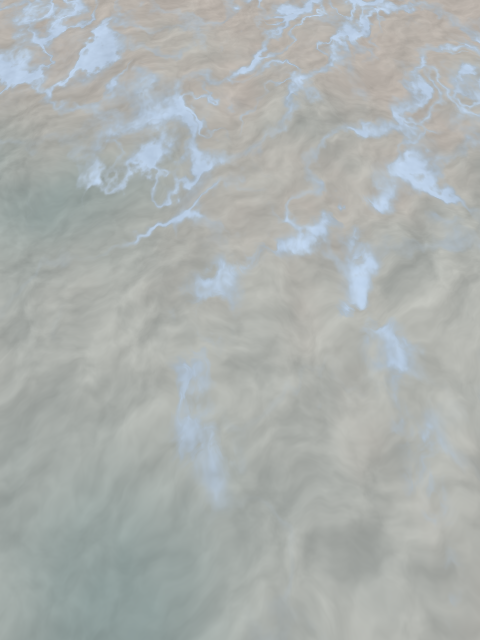
Give the GLSL for this texture, as a WebGL 1 fragment shader.

```glsl
precision highp float;
// Shallow sea water over pale sand, with lacy foam thickening towards the top.

uniform vec2 u_resolution;

const vec3 SAND_LIGHT = vec3(0.715, 0.722, 0.700);
const vec3 SAND_DARK  = vec3(0.635, 0.650, 0.635);
const vec3 SAND_WARM  = vec3(0.725, 0.690, 0.660);
const vec3 WATER_DEEP = vec3(0.540, 0.605, 0.600);
const vec3 FOAM_THIN  = vec3(0.675, 0.730, 0.780);
const vec3 FOAM_THICK = vec3(0.735, 0.815, 0.910);

const float HORIZON = 1.65;       // height at which the perspective converges
const float FOAM_SCALE = 4.6;     // cells of the foam net
const float FOAM_WARP = 0.75;     // how strongly the net is bent
const float RIPPLE_SCALE = 13.0;  // cells of the sand ripples
const float RIPPLE_RELIEF = 0.15; // light and shade on the ripples
const float STREAM_WIDTH = 0.045; // half width of the long foam trails

vec2 hashGradient(vec2 cell) {
  vec3 h = fract(cell.xyx * vec3(0.1031, 0.1030, 0.0973));
  h += dot(h, h.yzx + 33.33);
  float angle = 6.28318 * fract((h.x + h.y) * h.z);
  return vec2(cos(angle), sin(angle));
}

float gradientNoise(vec2 p) {
  vec2 i = floor(p), f = fract(p);
  vec2 u = f * f * f * (f * (f * 6.0 - 15.0) + 10.0);
  vec2 e = vec2(1.0, 0.0);
  float low  = mix(dot(hashGradient(i), f),
                   dot(hashGradient(i + e), f - e), u.x);
  float high = mix(dot(hashGradient(i + e.yx), f - e.yx),
                   dot(hashGradient(i + 1.0), f - 1.0), u.x);
  return 1.4 * mix(low, high, u.y);
}

float fbm(vec2 p) {
  float sum = 0.0, amplitude = 0.5;
  for (int i = 0; i < 5; i++) {
    sum += amplitude * gradientNoise(p);
    p = mat2(1.6, 1.2, -1.2, 1.6) * p + 7.3;
    amplitude *= 0.5;
  }
  return sum;
}

// Bright crest along the zero line of the noise.
float vein(float n, float width) {
  return exp(-n * n / (width * width));
}

// Long trail of foam running down the beach around x = centre.
float stream(float x, float centre, float width) {
  return vein(x - centre, width);
}

void main() {
  vec2 uv = gl_FragCoord.xy / u_resolution.y;
  uv.x += 0.375 - 0.5 * u_resolution.x / u_resolution.y;

  // Ground plane: features shrink and flatten with height.
  float nearness = HORIZON - uv.y;
  vec2 ground = vec2(uv.x - 0.375, 0.9) / nearness;
  vec2 bend = vec2(fbm(ground * 5.0 + 3.1), fbm(ground * 5.0 + 17.7));
  vec2 fineBend = vec2(fbm(ground * 16.0 + 41.0), fbm(ground * 16.0 + 63.0));

  // Sand seen through water, with diagonal ripples lit from above.
  vec2 ripple = mat2(0.85, -0.55, 0.6, 1.5) * ground * RIPPLE_SCALE + 1.3 * bend;
  float height = fbm(ripple);
  float relief = height - fbm(ripple + vec2(-0.08, 0.22));
  float tone = 0.62 + 0.9 * fbm(ground * 6.0 + 90.0) + 0.55 * height;
  vec3 colour = mix(SAND_DARK, SAND_LIGHT, smoothstep(0.05, 0.95, tone));
  float warmth = smoothstep(0.5, 1.0, uv.y + 0.5 * bend.x) * 0.75
               + 0.3 * smoothstep(0.0, 0.4, bend.y);
  colour = mix(colour, SAND_WARM, clamp(warmth, 0.0, 0.85));

  // Greener, deeper water at the lower left and below the left foam edge.
  vec2 fromCorner = (uv - vec2(0.16, 0.02)) / vec2(0.24, 0.28);
  vec2 fromPool = (uv - vec2(0.03, 0.70)) / vec2(0.24, 0.12);
  float deep = exp(-dot(fromCorner, fromCorner)) + 0.8 * exp(-dot(fromPool, fromPool));
  colour = mix(colour, WATER_DEEP, clamp(deep * (0.8 + 0.9 * bend.y), 0.0, 0.9));
  colour *= 1.0 + RIPPLE_RELIEF * relief;

  // Net of foam, dense at the top and open near the bottom.
  vec2 net = ground * FOAM_SCALE + FOAM_WARP * bend + 0.22 * fineBend;
  float coarse = gradientNoise(net * vec2(1.0, 1.25) + 5.0);
  float fine = gradientNoise(net * 2.1 + 0.5 * bend + 31.0);
  float patches = smoothstep(-0.25, 0.3, fbm(ground * 4.0 + 55.0));
  float shore = 0.66 - 0.16 * smoothstep(0.1, 0.45, uv.x);
  float cover = smoothstep(shore - 0.06, shore + 0.2, uv.y + 0.15 * bend.y);
  float lace = vein(coarse, 0.13) * (0.45 + 0.55 * patches)
             + 0.65 * vein(fine, 0.12) * patches;
  float foam = cover * (lace + 0.22 * patches);
  foam += (1.0 - cover) * 0.3 * vein(coarse, 0.09) * patches;

  // Two trails that wander down from the net, broken into clumps.
  float wander = 0.16 * bend.x + 0.07 * fineBend.x;
  float middle = 0.31 + 0.28 * smoothstep(0.55, 0.72, uv.y) + wander;
  float right = 0.72 - 0.16 * smoothstep(0.1, 0.6, uv.y) + wander;
  float clumps = smoothstep(-0.3, 0.22, fbm(net * 2.6 + 12.0));
  float trails = stream(uv.x, middle, STREAM_WIDTH) * smoothstep(0.08, 0.4, uv.y)
               + 0.85 * stream(uv.x, right, STREAM_WIDTH * 0.9);
  trails *= 1.0 - smoothstep(0.62, 0.78, uv.y);
  foam += trails * clumps * 0.95;

  // Bubbly texture, then thin veil and thick crest.
  float bubbles = gradientNoise(ground * 95.0 + 3.0 * fineBend);
  foam *= 1.0 + 0.16 * bubbles + 0.65 * fineBend.y;
  float crest = smoothstep(0.5, 1.15, foam);
  vec3 foamColour = mix(FOAM_THIN, FOAM_THICK, crest);
  foamColour *= 1.0 + 0.12 * fineBend.x + 0.012 * bubbles;
  colour = mix(colour, foamColour, 0.93 * smoothstep(0.1, 0.8, foam));

  // Fine glints on the water.
  colour += 0.012 * gradientNoise(ground * vec2(70.0, 110.0) + 4.0 * bend);
  gl_FragColor = vec4(clamp(colour, 0.0, 1.0), 1.0);
}
```
